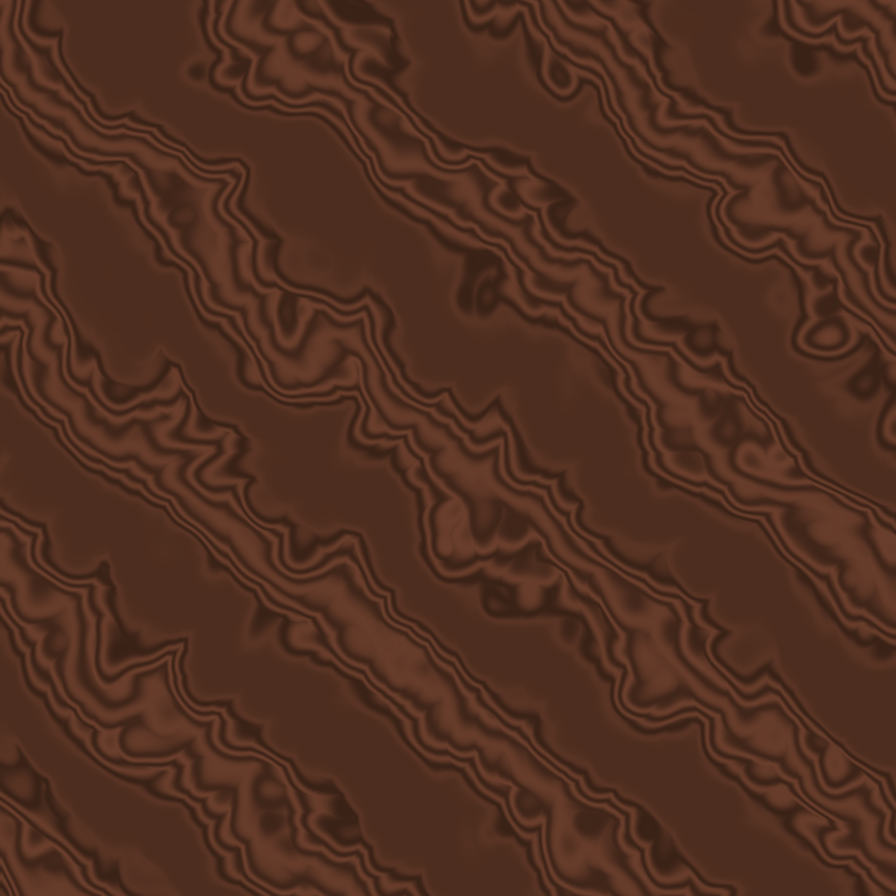
This texture is drawn by a WebGL 2 fragment shader. Its source:

```glsl
#version 300 es
precision highp float;

uniform vec2 u_resolution;
out vec4 fragColor;

const float TAU = 6.2831853;

// Bands
const vec2 BAND_FREQUENCY = vec2(3.1, 3.3);
const float BAND_OFFSET = 0.15;
const float PLATEAU_POWER = 2.0;

// Folding of the bands
const int FOLD_OCTAVES = 3;
const float FOLD_SCALE = 5.0;
const float FOLD_STRENGTH = 0.42;
const float FOLD_GAIN = 0.47;

// Ripples along the band edges
const float RIPPLE_COUNT = 3.12;
const float RIPPLE_DEPTH = 0.65;
const float RIPPLE_FADE_IN = 0.2;
const float CREST_LIFT = 0.3;

// Colours
const vec3 BODY_COLOR = vec3(0.303, 0.177, 0.121);
const vec3 TONE_RANGE = vec3(0.132, 0.076, 0.058);

// Integer hash giving a unit gradient per lattice cell
vec2 cellGradient(ivec2 cell) {
    uvec2 v = uvec2(cell + 4096) * 1664525u + 1013904223u;
    v.x += v.y * 1664525u;
    v.y += v.x * 1664525u;
    v ^= v >> 16u;
    v.x += v.y * 1664525u;
    v ^= v >> 16u;
    float angle = TAU * float(v.x & 65535u) / 65536.0;
    return vec2(cos(angle), sin(angle));
}

float gradientNoise(vec2 p) {
    ivec2 cell = ivec2(floor(p));
    vec2 f = fract(p);
    vec2 w = f * f * f * (f * (f * 6.0 - 15.0) + 10.0);
    float a = dot(cellGradient(cell), f);
    float b = dot(cellGradient(cell + ivec2(1, 0)), f - vec2(1, 0));
    float c = dot(cellGradient(cell + ivec2(0, 1)), f - vec2(0, 1));
    float d = dot(cellGradient(cell + ivec2(1, 1)), f - vec2(1, 1));
    return 1.4 * mix(mix(a, b, w.x), mix(c, d, w.x), w.y);
}

// Sum of folded noise: round lobes joined by sharp creases
float turbulence(vec2 p) {
    float sum = 0.0;
    float weight = 1.0;
    for (int i = 0; i < FOLD_OCTAVES; i++) {
        sum += weight * abs(gradientNoise(p));
        p = p * 2.0 + vec2(17.3, 9.7);
        weight *= FOLD_GAIN;
    }
    return sum;
}

void main() {
    vec2 uv = gl_FragCoord.xy / u_resolution.y;

    // Diagonal bands, pushed sideways by the folds
    float phase = dot(uv, BAND_FREQUENCY) + BAND_OFFSET
                + FOLD_STRENGTH * turbulence(uv * FOLD_SCALE);
    float height = pow(0.5 - 0.5 * cos(TAU * phase), PLATEAU_POWER);

    // Ripples start softly at the plateau and fade where too fine to resolve
    float ripplePhase = RIPPLE_COUNT * height;
    float swell = smoothstep(0.0, RIPPLE_FADE_IN, height);
    swell *= 1.0 - smoothstep(0.3, 0.8, fwidth(ripplePhase));
    float ripple = swell * sin(TAU * ripplePhase);

    float tone = CREST_LIFT * height + RIPPLE_DEPTH * ripple;
    fragColor = vec4(BODY_COLOR + tone * TONE_RANGE, 1.0);
}
```
